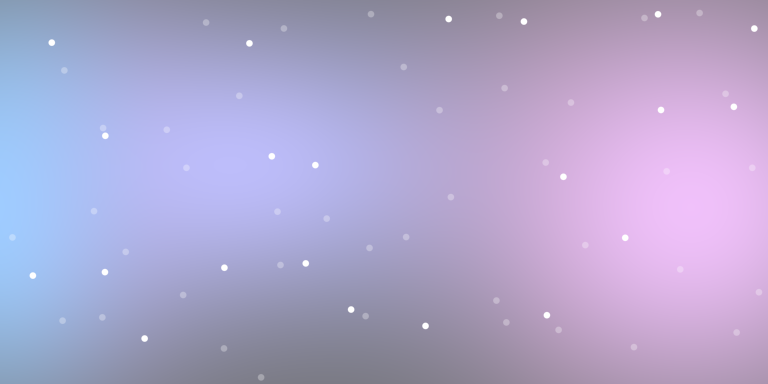
A WebGL 1 fragment shader for this background:

```glsl
precision highp float;
// Soft pastel glows in blue, lavender and pink over grey, sprinkled with dots.
// Elliptical Gaussians lift the grey towards a hue that changes across the
// width; two layers of jittered cells scatter the bright and faint dots.

uniform vec2 u_resolution;

vec2 hash2(vec2 cell) {
  vec2 q = vec2(dot(cell, vec2(127.1, 311.7)), dot(cell, vec2(269.5, 183.3)));
  return fract(sin(q) * 43758.5453);
}

// Gaussian falloff with separate squared widths for each axis
float glow(vec2 uv, vec2 center, vec2 spread) {
  vec2 d = uv - center;
  return exp(-dot(d * d, 1.0 / spread));
}

// At most one jittered dot per cell; density is the share of filled cells
float dots(vec2 p, float size, float density, float seed) {
  vec2 cell = floor(p / size);
  vec2 center = (cell + 0.08 + 0.84 * hash2(cell + seed)) * size;
  float filled = step(hash2(cell + seed + 57.0).x, density);
  float edge = 0.75 / u_resolution.y;
  float dist = length(p - center);
  return filled * (1.0 - smoothstep(0.0085 - edge, 0.0085 + edge, dist));
}

void main() {
  vec2 uv = gl_FragCoord.xy / u_resolution;
  vec2 p = gl_FragCoord.xy / u_resolution.y;

  // Hue across the width
  vec3 blue = vec3(0.62, 0.80, 1.0);
  vec3 lavender = vec3(0.74, 0.74, 0.98);
  vec3 pink = vec3(0.94, 0.755, 0.98);
  vec3 hue = mix(blue, lavender, smoothstep(-0.02, 0.23, uv.x));
  hue = mix(hue, pink, smoothstep(0.42, 0.76, uv.x));

  // Combined strength of the three glows
  float left = glow(uv, vec2(0.0, 0.46), vec2(0.05, 0.30));
  float middle = glow(uv, vec2(0.30, 0.57), vec2(0.15, 0.16));
  float right = glow(uv, vec2(0.90, 0.46), vec2(0.09, 0.32));
  float light = 1.0 - (1.0 - left) * (1.0 - middle) * (1.0 - right);
  vec3 color = mix(vec3(0.43), hue, light);

  // Faint dots below, bright dots above
  color = mix(color, vec3(1.0), 0.3 * dots(p, 0.2, 0.9, 11.0));
  color = mix(color, vec3(1.0), dots(p, 0.25, 0.72, 3.0));
  gl_FragColor = vec4(color, 1.0);
}
```
